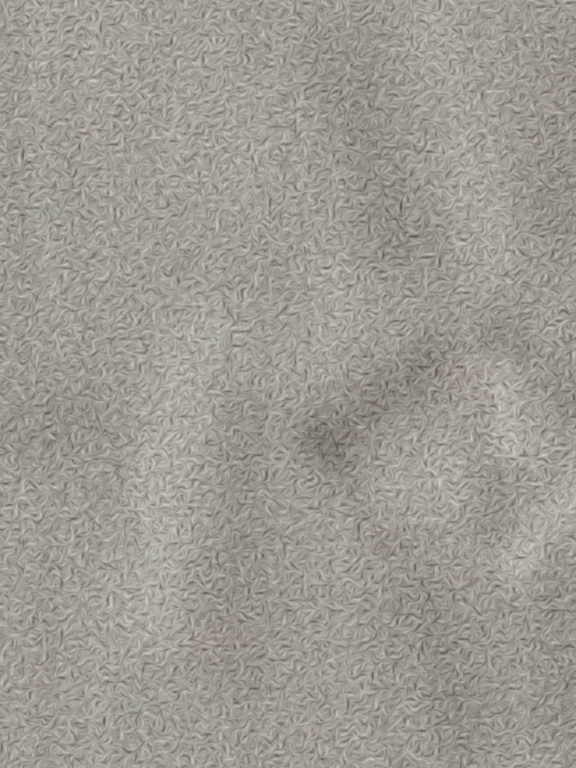
This texture is drawn by a Shadertoy shader. Its source:

```glsl
// Soft taupe suede cloth: short matted fibres over broad, blurred folds.

const vec3 SHADE_COLOR = vec3(0.51, 0.49, 0.46);
const vec3 LIGHT_COLOR = vec3(0.72, 0.71, 0.68);
const float BASE_TONE = 0.54;        // 0 = shade colour, 1 = light colour
const float FIBRE_CELL = 0.0046;     // fibre thickness, in canvas heights
const float FIBRE_STEP = 0.0017;     // distance between samples along a fibre
const int FIBRE_HALF_STEPS = 3;
const float FIBRE_CONTRAST = 1.75;
const float FLECK_CONTRAST = 0.9;    // extra depth of the darkest gaps
const float NAP_CELL = 0.017;        // size of patches with one fibre direction
const float NAP_ANGLE = 0.55;        // mean fibre direction, radians
const float NAP_SPREAD = 3.6;
const float STREAK_CONTRAST = 0.13;
const float MOTTLE_CONTRAST = 0.16;
const float TINT_STRENGTH = 0.018;

uint hash(ivec2 cell) {
    uint h = uint(cell.x) * 1597334677u ^ uint(cell.y) * 3812015801u;
    h = (h ^ (h >> 16)) * 2146121005u;
    h = (h ^ (h >> 15)) * 2221713035u;
    return h ^ (h >> 16);
}

vec2 gradientAt(ivec2 cell) {
    float angle = float(hash(cell) & 65535u) / 65536.0 * 6.28319;
    return vec2(cos(angle), sin(angle));
}

float gradientNoise(vec2 p) {
    ivec2 c = ivec2(floor(p));
    vec2 f = fract(p);
    vec2 w = f * f * f * (f * (f * 6.0 - 15.0) + 10.0);
    float a = dot(gradientAt(c), f);
    float b = dot(gradientAt(c + ivec2(1, 0)), f - vec2(1, 0));
    float d = dot(gradientAt(c + ivec2(0, 1)), f - vec2(0, 1));
    float e = dot(gradientAt(c + ivec2(1, 1)), f - vec2(1, 1));
    return mix(mix(a, b, w.x), mix(d, e, w.x), w.y);
}

// Blurred ridge around the segment from a to b
float fold(vec2 p, vec2 a, vec2 b, float width) {
    vec2 ab = b - a;
    float along = clamp(dot(p - a, ab) / dot(ab, ab), 0.0, 1.0);
    float d = length(p - a - ab * along) / width;
    return exp(-d * d);
}

float foldTone(vec2 p) {
    // Uneven edges
    p += 0.018 * vec2(gradientNoise(p * 11.0), gradientNoise(p * 11.0 + 40.0));
    float tone = 0.0;

    // Crumpled hollow and its bright rims
    tone -= 0.38 * fold(p, vec2(0.555, 0.53), vec2(0.43, 0.43), 0.040);
    tone -= 0.24 * fold(p, vec2(0.42, 0.42), vec2(0.51, 0.30), 0.026);
    tone -= 0.22 * fold(p, vec2(0.645, 0.57), vec2(0.74, 0.47), 0.032);
    tone -= 0.24 * fold(p, vec2(0.655, 0.385), vec2(0.645, 0.32), 0.024);
    tone += 0.19 * fold(p, vec2(0.51, 0.35), vec2(0.58, 0.38), 0.050);
    tone += 0.31 * fold(p, vec2(0.655, 0.51), vec2(0.675, 0.43), 0.030);
    tone += 0.30 * fold(p, vec2(0.75, 0.36), vec2(0.665, 0.265), 0.026);
    tone += 0.13 * fold(p, vec2(0.46, 0.62), vec2(0.40, 0.52), 0.050);

    // Long upright folds on the left
    tone += 0.25 * fold(p, vec2(0.255, 0.56), vec2(0.20, 0.20), 0.060);
    tone -= 0.20 * fold(p, vec2(0.32, 0.45), vec2(0.29, 0.15), 0.055);
    tone -= 0.18 * fold(p, vec2(0.02, 0.44), vec2(0.10, 0.45), 0.060);

    // Upper slopes
    tone += 0.10 * fold(p, vec2(0.10, 0.95), vec2(0.30, 0.80), 0.130);
    tone -= 0.21 * fold(p, vec2(0.44, 0.92), vec2(0.52, 0.69), 0.052);
    tone += 0.16 * fold(p, vec2(0.57, 0.97), vec2(0.65, 0.67), 0.045);
    tone -= 0.20 * fold(p, vec2(0.75, 0.92), vec2(0.73, 0.73), 0.050);

    // Lower right shade
    tone -= 0.23 * fold(p, vec2(0.56, 0.20), vec2(0.60, 0.06), 0.060);
    tone -= 0.20 * fold(p, vec2(0.75, 0.22), vec2(0.74, 0.08), 0.060);
    return tone;
}

// Noise smeared along a wandering nap direction gives curved fibres
float fibres(vec2 p) {
    float sum = 0.0;
    float total = 0.0;
    float angle = NAP_ANGLE + NAP_SPREAD * gradientNoise(p / NAP_CELL);
    vec2 along = vec2(cos(angle), sin(angle)) * FIBRE_STEP;
    for (int i = -FIBRE_HALF_STEPS; i <= FIBRE_HALF_STEPS; i++) {
        float s = float(i);
        float weight = 1.0 - abs(s) / float(FIBRE_HALF_STEPS + 2);
        sum += weight * gradientNoise((p + along * s) / FIBRE_CELL + 200.0);
        total += weight;
    }
    return sum / total;
}

void mainImage(out vec4 fragColor, in vec2 fragCoord) {
    vec2 p = fragCoord / iResolution.y;

    // Folds, faint upright streaks and cloudy wear
    float tone = BASE_TONE + foldTone(p);
    tone += STREAK_CONTRAST * gradientNoise(p * vec2(26.0, 4.0) + 7.0);
    tone += MOTTLE_CONTRAST * gradientNoise(p * 55.0 + 90.0);

    // Pile
    float fibre = fibres(p);
    tone += FIBRE_CONTRAST * fibre;
    tone -= FLECK_CONTRAST * max(-fibre - 0.1, 0.0);

    // Slight pink and green drift
    vec3 color = mix(SHADE_COLOR, LIGHT_COLOR, tone);
    float tint = gradientNoise(p * 9.0 + 30.0) + 0.6 * gradientNoise(p * 80.0);
    color += TINT_STRENGTH * tint * vec3(0.6, -0.4, 0.5);
    fragColor = vec4(clamp(color, 0.0, 1.0), 1.0);
}
```
